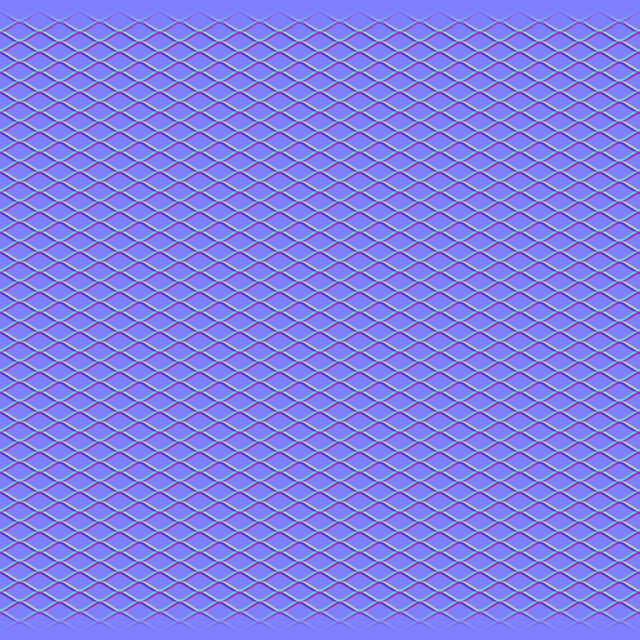
A three.js fragment shader for this texture map:

```glsl
// Normal map of a raised expanded-metal mesh: 16 diamonds across, 32 down, staggered
varying vec2 vUv;

// Signed distance to a diamond hole with flattened top and bottom
float holeDistance(vec2 p) {
  p = abs(p);
  float slope = 0.62;
  float diagonal = (p.x * slope + p.y - 0.248) / sqrt(1.0 + slope * slope);
  return max(diagonal, p.y - 0.212);
}

// Offset from the nearest hole centre of one rectangular lattice
vec2 latticeOffset(vec2 p) {
  vec2 cell = vec2(1.0, 0.5);
  return (fract(p / cell + 0.5) - 0.5) * cell;
}

void main() {
  // One unit is the width of a diamond
  vec2 p = vUv * 16.0 + vec2(0.01, 0.04);
  float pixel = max(fwidth(vUv.x) * 16.0, 0.0001);

  // Two lattices, shifted by half a cell, give the staggered rows
  vec2 local = latticeOffset(p);
  vec2 shifted = latticeOffset(p - vec2(0.5, 0.25));
  if (holeDistance(shifted) < holeDistance(local)) local = shifted;

  // Bevel along the rim of each hole
  float rim = abs(holeDistance(local));
  float bevel = clamp((0.022 - rim) / pixel + 0.5, 0.0, 1.0);

  // Bevels face the hole centre; flat ends face straight up or down
  vec2 flank = smoothstep(vec2(0.03, 0.0), vec2(0.09, 0.02), abs(local));
  vec2 facing = -sign(local) * flank;
  vec3 bevelColor = vec3(0.54 + 0.17 * facing.x,
                         0.50 + 0.34 * facing.y,
                         0.74 - 0.04 * facing.x);

  // Relief sinks into the flat sheet at the top and bottom borders
  float border = min(vUv.y, 1.0 - vUv.y);
  float relief = smoothstep(0.008, 0.055, border);

  vec3 flatColor = vec3(0.495, 0.50, 0.995);
  gl_FragColor = vec4(mix(flatColor, bevelColor, bevel * relief), 1.0);
}
```
